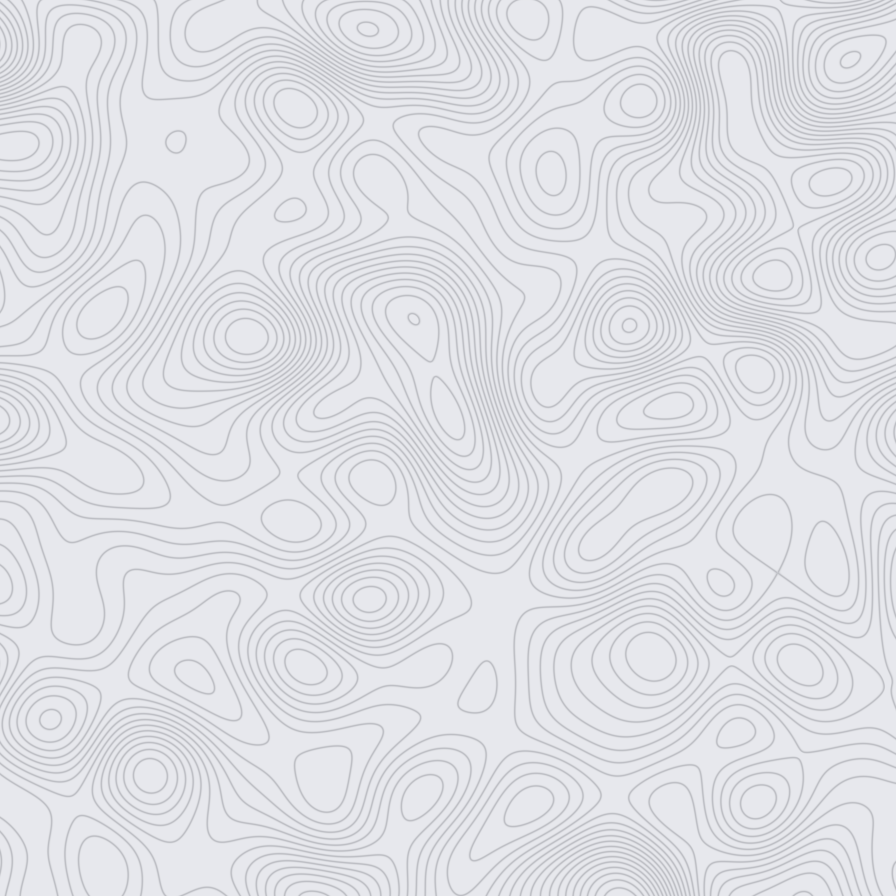
Write a three.js fragment shader that draws this pattern.

```glsl
// Topographic map: hairline grey contours of a smooth hilly terrain on pale paper.
varying vec2 vUv;

const vec3 PAPER_COLOR = vec3(0.906, 0.910, 0.928);
const vec3 LINE_COLOR = vec3(0.745, 0.750, 0.772);
const float LINE_SOFTNESS = 0.0008;  // gaussian radius of a line, in canvas units
const int WAVE_COUNT = 48;           // layered sines that form the terrain
const float MIN_FREQUENCY = 1.6;     // cycles per canvas of the broadest wave
const float MAX_FREQUENCY = 8.0;     // cycles per canvas of the finest wave
const float RELIEF = 3.3;            // wave height in contour steps, sets line density
const float SEED = 3.7;
const float TAU = 6.28319;
const float GOLDEN_ANGLE = 2.39996;

float hash(float n) {
  return fract(sin(n * 127.1 + SEED) * 43758.5);
}

// Terrain from sines in scattered directions: x = height, yz = exact slope.
vec3 terrain(vec2 p) {
  vec3 sum = vec3(0.0);
  for (int i = 0; i < WAVE_COUNT; i++) {
    float n = float(i);
    float spread = (n + hash(n)) / float(WAVE_COUNT);
    float frequency = mix(MIN_FREQUENCY, MAX_FREQUENCY, spread);
    float angle = n * GOLDEN_ANGLE + hash(n + 50.0);
    vec2 wave = TAU * frequency * vec2(cos(angle), sin(angle));
    float phase = dot(wave, p) + TAU * hash(n + 100.0);
    float amplitude = RELIEF / frequency;
    sum += amplitude * vec3(sin(phase), wave * cos(phase));
  }
  return sum;
}

void main() {
  vec3 ground = terrain(vUv);

  // Height offset over slope gives the distance to the nearest contour.
  float offset = abs(fract(ground.x) - 0.5);
  float lineDistance = offset / max(length(ground.yz), 0.001);

  // Soft line profile keeps an even width on steep and flat ground.
  float t = lineDistance / LINE_SOFTNESS;
  float ink = exp(-0.5 * t * t);

  gl_FragColor = vec4(mix(PAPER_COLOR, LINE_COLOR, ink), 1.0);
}
```
